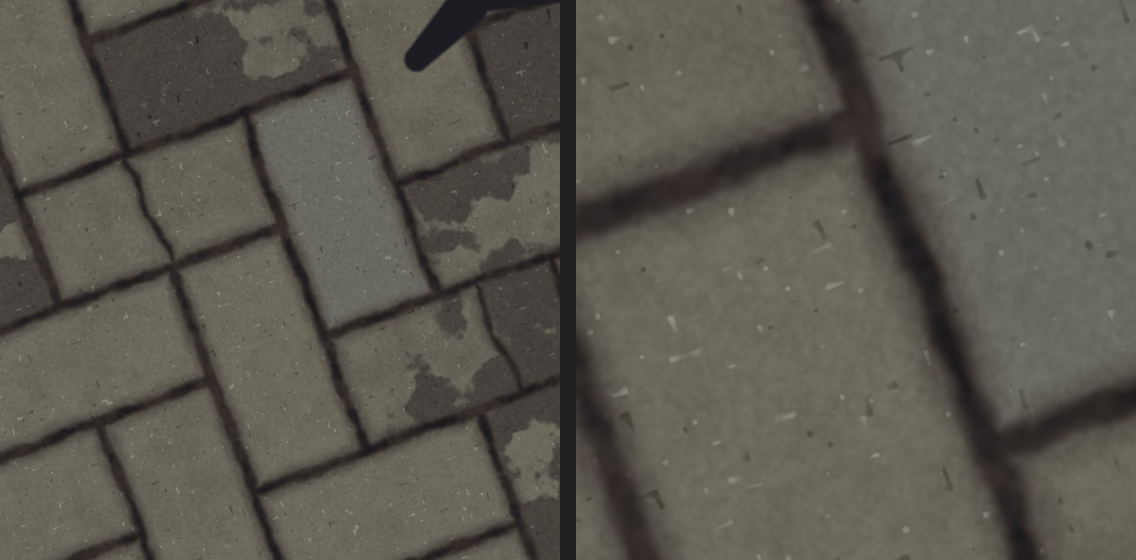
Left, the full canvas; right, a detail of the centre.
Give the GLSL for this texture, as a Shadertoy shader.

```glsl
// Worn herringbone paving of two-to-one blocks, with stains, cracks and a dark rod.

// Layout, in canvas units
const vec2  ORIGIN = vec2(0.432, 0.798);   // top left corner of block (0, 0)
const float UNIT   = 0.2145;               // block width
const float TILT   = 0.354;                // radians

// Joints, in block widths
const float JOINT  = 0.043;
const float SOFT   = 0.025;
const float CORNER = 0.05;
const float WARP   = 0.07;

// Colours
const vec3 STONE_LIGHT = vec3(0.425, 0.413, 0.363);
const vec3 STONE_COOL  = vec3(0.41, 0.415, 0.39);
const vec3 STONE_SHADE = vec3(0.37, 0.35, 0.31);
const vec3 STONE_EDGE  = vec3(0.31, 0.29, 0.26);
const vec3 STAIN       = vec3(0.245, 0.228, 0.212);
const vec3 JOINT_SOIL  = vec3(0.20, 0.175, 0.165);
const vec3 JOINT_CORE  = vec3(0.12, 0.11, 0.12);
const vec3 ROD         = vec3(0.115, 0.11, 0.135);

// Stained blocks: corner, coverage, change of coverage along the length
const vec4 STAINS[6] = vec4[6](
    vec4(-1, -1, 0.68, -0.35), vec4(2, 0, 0.85, 0.0), vec4(1, 1, 0.47, 0.05),
    vec4(0, 2, 0.54, 0.5), vec4(1, 3, 0.58, 0.0), vec4(-3, -1, 0.58, 0.1));

// Cracked blocks: corner, crack position along the length
const vec3 CRACKS[2] = vec3[2](vec3(-2, 0, 1.0), vec3(0, 2, 1.37));

float hash(vec2 p) {
    vec3 q = fract(p.xyx * 0.1031);
    q += dot(q, q.yzx + 33.33);
    return fract((q.x + q.y) * q.z);
}

float noise(vec2 p) {
    vec2 i = floor(p), f = fract(p);
    f *= f * (3.0 - 2.0 * f);
    return mix(mix(hash(i), hash(i + vec2(1, 0)), f.x),
               mix(hash(i + vec2(0, 1)), hash(i + 1.0), f.x), f.y);
}

float fbm(vec2 p) {
    float sum = 0.0, gain = 0.53;
    for (int k = 0; k < 4; k++) {
        sum += gain * noise(p);
        p = mat2(1.6, 1.2, -1.2, 1.6) * p + 7.3;
        gain *= 0.5;
    }
    return sum;
}

float roundedBox(vec2 p, vec2 halfSize, float r) {
    vec2 q = abs(p) - halfSize + r;
    return length(max(q, 0.0)) + min(max(q.x, q.y), 0.0) - r;
}

// Distance to a capsule whose radius grows from ra to rb
float taperedRod(vec2 p, vec2 a, vec2 b, float ra, float rb) {
    vec2 ab = b - a;
    float t = clamp(dot(p - a, ab) / dot(ab, ab), 0.0, 1.0);
    return length(p - a - ab * t) - mix(ra, rb, t);
}

void mainImage(out vec4 fragColor, in vec2 fragCoord) {
    vec2 uv = fragCoord / iResolution.xy;

    // Paving frame: x along the courses, y downwards
    vec2 rel = (uv - ORIGIN) * vec2(1, -1);
    float c = cos(TILT), s = sin(TILT);
    vec2 p = vec2(c * rel.x - s * rel.y, s * rel.x + c * rel.y) / UNIT;
    vec2 warped = p + WARP * (vec2(fbm(p * 2.5), fbm(p * 2.5 + 31.7)) - 0.5);

    // Herringbone: the cell diagonal, modulo 4, picks which half of which block
    vec2 cell = floor(warped);
    float phase = mod(cell.x + cell.y, 4.0);
    bool upright = phase < 1.5;
    vec2 size = upright ? vec2(1, 2) : vec2(2, 1);
    vec2 block = cell;
    if (phase == 1.0) block.y -= 1.0;
    if (phase == 3.0) block.x -= 1.0;
    vec2 local = warped - block;
    float along = upright ? local.y : local.x;
    float across = upright ? local.x : local.y;
    float inset = -roundedBox(local - 0.5 * size, 0.5 * size, CORNER);

    for (int k = 0; k < 2; k++) {
        if (block == CRACKS[k].xy) {
            float bend = 0.2 * (fbm(vec2(across * 2.5, 9.0 + CRACKS[k].z)) - 0.5);
            inset = min(inset, abs(along - CRACKS[k].z - bend) + 0.014);
        }
    }

    // Stone tone per block, with mottling and darker rims
    float mottle = fbm(p * 5.0 + 50.0);
    float tone = 0.55 * hash(block + 17.0) + 1.3 * (mottle - 0.5);
    vec3 stone = mix(STONE_LIGHT, STONE_SHADE, clamp(tone, 0.0, 1.0));
    if (block == vec2(0)) stone = mix(stone, STONE_COOL, 0.7);
    stone = mix(STONE_EDGE, stone, smoothstep(0.02, 0.15, inset + 0.08 * (mottle - 0.5)));

    // Patchy stains with ragged borders
    float patches = fbm(p * 3.2 + 12.0);
    for (int k = 0; k < 6; k++) {
        if (block == STAINS[k].xy) {
            float cover = STAINS[k].z + STAINS[k].w * (0.5 * along - 0.5);
            float mask = smoothstep(-0.04, 0.05, patches - 1.0 + cover);
            stone = mix(stone, mix(STAIN, STONE_EDGE, 0.6 * mottle), 0.92 * mask);
        }
    }

    // Fine grain, pale grit and dark pits
    stone += 0.035 * (noise(p * 42.0) - 0.5) + 0.025 * (noise(p * 85.0) - 0.5);
    stone += 0.13 * smoothstep(0.89, 1.0, noise(p * 27.0 + 80.0));
    stone -= 0.10 * smoothstep(0.90, 1.0, noise(p * 22.0 + 140.0));

    // Joints of uneven width with a darker core
    float ragged = inset + 0.045 * (fbm(p * 9.0 + 90.0) - 0.5);
    float core = smoothstep(0.045, 0.0, ragged) * smoothstep(0.25, 0.65, fbm(p * 4.0 + 70.0));
    vec3 soil = mix(JOINT_SOIL, JOINT_CORE, core) + 0.04 * (noise(p * 30.0) - 0.5);
    vec3 color = mix(soil, stone, smoothstep(JOINT - SOFT, JOINT + SOFT, ragged));

    // Rod lying across the upper right
    float rod = min(taperedRod(uv, vec2(0.744, 0.894), vec2(0.835, 0.99), 0.022, 0.037),
                    taperedRod(uv, vec2(0.835, 1.005), vec2(1.02, 1.01), 0.03, 0.012));
    color = mix(color, ROD, smoothstep(0.004, -0.004, rod));

    fragColor = vec4(color, 1.0);
}
```
